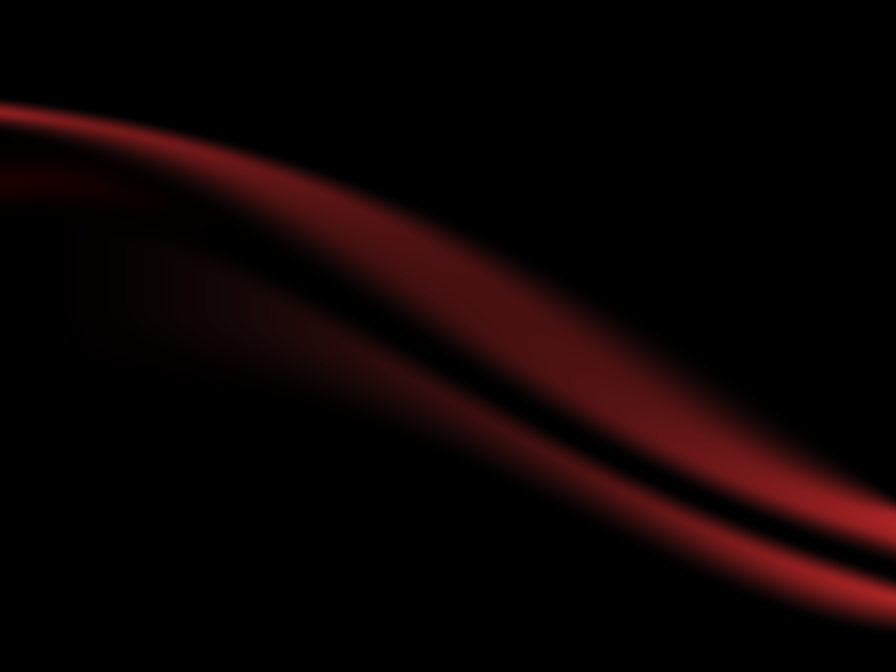
Write a Shadertoy shader that draws this background.

```glsl
// Two soft red silk ribbons sweeping down across a black background.

const vec3 SILK_RED = vec3(1.0, 0.19, 0.20);
const vec3 DARK_RED = vec3(0.10, 0.0, 0.005);
const vec3 HAZE = vec3(0.0, 0.010, 0.010);

// Quartic curve: height at the left side plus rising powers of x.
float curve(float x, float start, vec4 k) {
    return start + x * (k.x + x * (k.y + x * (k.z + x * k.w)));
}

// Bell-shaped glow around zero.
float bell(float d, float width) {
    float q = d / width;
    return exp(-q * q);
}

// Upper ribbon: its sheen moves from the top edge to the fold.
float upperRibbon(float x, float y, float top, float fold) {
    float below = top - y;
    float above = y - fold;
    float spread = 0.02 + 0.05 * x + 0.6 * x * x;
    float topSheen = 0.65 * exp(-1.7 * x) * bell(max(below - 0.02, 0.0), spread);
    float foldWidth = mix(0.13, 0.05, smoothstep(0.55, 1.0, x));
    float foldSheen = 0.55 * x * x * x * bell(above - mix(0.03, 0.07, x * x), foldWidth);
    float topSoftness = 0.03 + 1.1 * pow(x, 4.0) * (1.0 - x);
    float topMask = smoothstep(0.0, topSoftness, below);
    float foldMask = smoothstep(0.004, mix(0.13, 0.055, smoothstep(0.0, 0.9, x)), above);
    return (topSheen + foldSheen) * topMask * foldMask;
}

// Lower ribbon: brightens to the right, dissolves to the left.
float lowerRibbon(float x, float y, float fold, float bottom) {
    float foldMask = smoothstep(0.003, mix(0.07, 0.042, x), fold - y);
    float bottomMask = smoothstep(0.0, mix(0.16, 0.066, x), y - bottom);
    float leftFade = smoothstep(0.01, 0.12, x);
    return 0.68 * pow(x, 1.6) * foldMask * bottomMask * leftFade;
}

void mainImage(out vec4 fragColor, in vec2 fragCoord) {
    vec2 uv = fragCoord / iResolution.xy;

    // Contours shared by the ribbons
    float top = curve(uv.x, 0.858, vec4(-0.155, -0.37, -0.07, 0.0));
    float fold = curve(uv.x, 0.714, vec4(0.161, -2.362, 2.403, -0.768));
    float bottom = curve(uv.x, 0.385, vec4(0.299, -0.874, -0.361, 0.6));

    // Ribbon light
    float light = upperRibbon(uv.x, uv.y, top, fold)
                + lowerRibbon(uv.x, uv.y, fold, bottom);
    vec3 color = SILK_RED * light + HAZE * smoothstep(0.0, 0.1, light);

    // Faint ember along the left end of the fold
    float ember = bell(uv.y - fold - 0.015, 0.032) * (1.0 - smoothstep(0.0, 0.27, uv.x));
    color += DARK_RED * ember;

    fragColor = vec4(color, 1.0);
}
```
